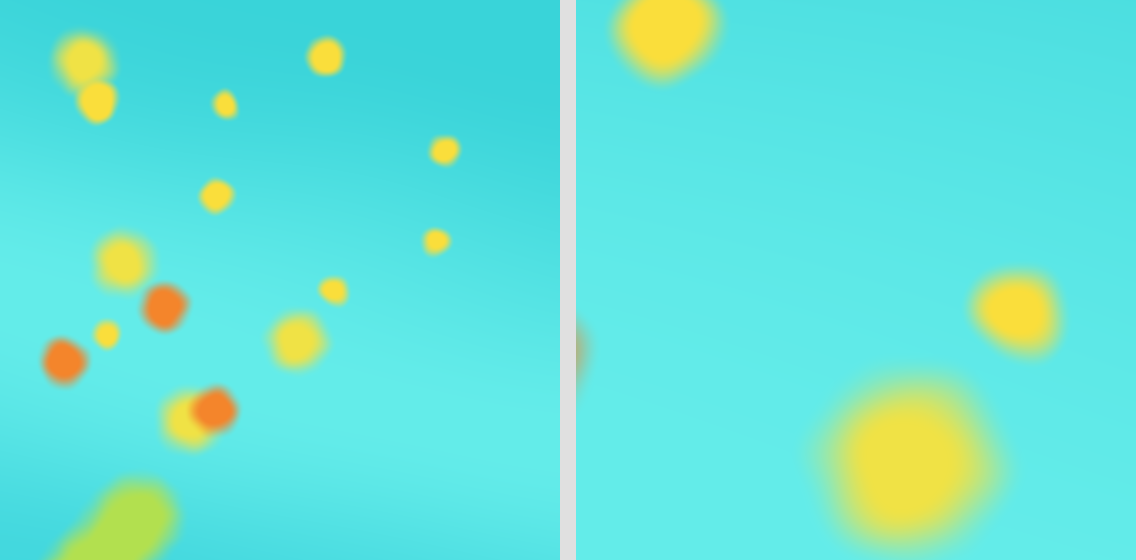
Left, the full canvas; right, a detail of the centre.
Give the GLSL for this background, as a Shadertoy shader.

```glsl
const vec3 BRIGHT = vec3(0.39, 0.925, 0.915);
const vec3 DEEP   = vec3(0.225, 0.83, 0.85);
const vec3 LOW    = vec3(0.26, 0.845, 0.87);
const vec3 LIME   = vec3(0.70, 0.88, 0.31);
const vec3 YELLOW = vec3(0.94, 0.885, 0.27);
const vec3 GOLD   = vec3(0.98, 0.87, 0.23);
const vec3 ORANGE = vec3(0.955, 0.52, 0.17);

const float BAND_SLOPE  = 0.24;   // tilt of the bright band
const float BAND_HEIGHT = 0.45;   // its height at the left side
const float WOBBLE      = 0.008;  // unevenness of the spot outlines

const vec2  LIME_HEAD = vec2(0.247, 0.075);
const vec2  LIME_TAIL = vec2(0.150, -0.035);
const float LIME_RADIUS = 0.066;
const float LIME_BLUR   = 0.028;

// A group of spots spread over a region by an additive sequence.
struct Group {
    int count;
    vec2 corner, span;    // region
    vec2 start, stride;   // sequence, in fractions of the region
    vec2 radius;          // smallest, largest
    float blur;           // half width of the edge
};

const Group LARGE = Group(4, vec2(0.12, 0.16), vec2(0.50, 0.78),
    vec2(0.06, 0.935), vec2(0.38, 0.18), vec2(0.045, 0.061), 0.023);
const Group SMALL = Group(8, vec2(0.15, 0.40), vec2(0.80, 0.58),
    vec2(0.03, 0.72), vec2(0.755, 0.57), vec2(0.021, 0.038), 0.010);
const Group WARM = Group(3, vec2(0.10, 0.20), vec2(0.36, 0.27),
    vec2(0.04, 0.57), vec2(0.75, 0.68), vec2(0.037, 0.040), 0.015);

float hash(float n) {
    return fract(sin(n * 12.9898 + 4.1) * 4375.85);
}

vec2 gradientAt(vec2 cell) {
    float angle = 6.2832 * hash(dot(cell, vec2(1.0, 57.3)));
    return vec2(cos(angle), sin(angle));
}

float gradientNoise(vec2 p) {
    vec2 i = floor(p), f = p - i;
    vec2 u = f * f * f * (f * (f * 6.0 - 15.0) + 10.0);
    vec2 e = vec2(0.0, 1.0);
    float a = dot(gradientAt(i), f);
    float b = dot(gradientAt(i + e.yx), f - e.yx);
    float c = dot(gradientAt(i + e.xy), f - e.xy);
    float d = dot(gradientAt(i + e.yy), f - e.yy);
    return mix(mix(a, b, u.x), mix(c, d, u.x), u.y);
}

float softFill(float dist, float blur) {
    return 1.0 - smoothstep(-blur, blur, dist);
}

float segmentDistance(vec2 p, vec2 a, vec2 b) {
    vec2 ab = b - a;
    return length(p - a - ab * clamp(dot(p - a, ab) / dot(ab, ab), 0.0, 1.0));
}

float spots(vec2 p, Group g) {
    float cover = 0.0;
    for (int i = 0; i < g.count; i++) {
        float n = float(i);
        vec2 centre = g.corner + g.span * fract(g.start + n * g.stride);
        float size = hash(n + g.start.y * 9.0);
        float radius = mix(g.radius.x, g.radius.y, size * size);
        cover = max(cover, softFill(length(p - centre) - radius, g.blur));
    }
    return cover;
}

vec3 background(vec2 p) {
    float d = p.y + BAND_SLOPE * p.x - BAND_HEIGHT;
    d += 0.07 * gradientNoise(p * vec2(1.6, 2.2) + 3.7);
    vec3 col = mix(BRIGHT, DEEP, smoothstep(0.02, 0.66, d));
    return mix(col, LOW, smoothstep(0.02, 0.48, -d));
}

void mainImage(out vec4 fragColor, in vec2 fragCoord) {
    vec2 p = fragCoord / iResolution.y;
    vec3 col = background(p);

    // Slightly uneven outlines
    vec2 q = p + WOBBLE * vec2(gradientNoise(p * 22.0),
                               gradientNoise(p * 22.0 + 31.0));

    // Blurred layers, back to front
    float lime = segmentDistance(q, LIME_HEAD, LIME_TAIL) - LIME_RADIUS;
    col = mix(col, LIME, softFill(lime, LIME_BLUR));
    col = mix(col, YELLOW, spots(q, LARGE));
    col = mix(col, GOLD, spots(q, SMALL));
    col = mix(col, ORANGE, spots(q, WARM));

    fragColor = vec4(col, 1.0);
}
```
